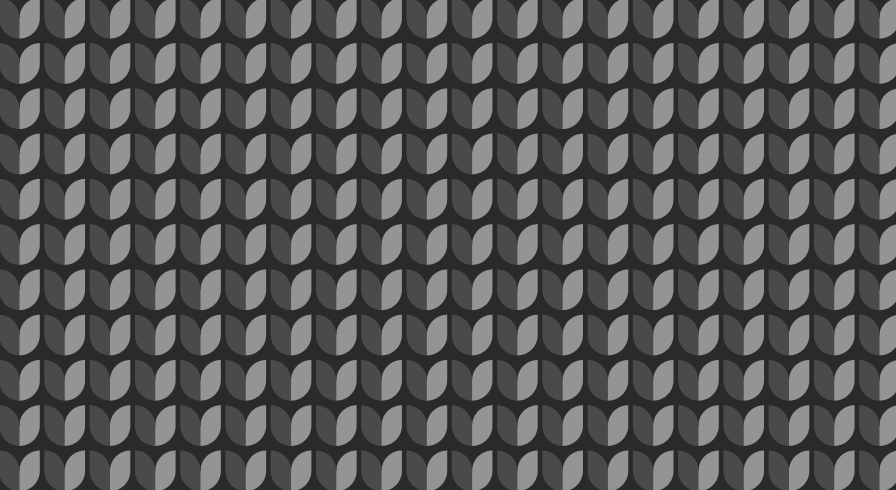
This pattern is drawn by a WebGL 2 fragment shader. Its source:

```glsl
#version 300 es
precision highp float;
// Grid of two-leaf tulip buds, dark left leaf and light right leaf, on charcoal.

#define ROWS 10.825               // repeats over the canvas height
#define BUD_CENTER vec2(0.430, 0.423) // bud centre inside its cell
#define LEAF_RADIUS 0.449         // leaf width in cells, also its arc radius
#define GROUND_COLOR vec3(0.163)
#define DARK_LEAF_COLOR vec3(0.29)
#define LIGHT_LEAF_COLOR vec3(0.58)

uniform vec2 u_resolution;
out vec4 fragColor;

// Signed distance to a bud: round cup below, two arcs parting above.
float budDistance(vec2 p) {
    p.x = abs(p.x);
    float cup = length(p) - LEAF_RADIUS;
    float tip = length(p - vec2(LEAF_RADIUS, 0.0)) - LEAF_RADIUS;
    return p.y < 0.0 ? cup : max(tip, p.x - LEAF_RADIUS);
}

void main() {
    // Square cells, with the bud centre at zero
    vec2 grid = gl_FragCoord.xy / u_resolution.y * ROWS;
    vec2 p = fract(grid - BUD_CENTER + 0.5) - 0.5;
    float pixel = ROWS / u_resolution.y;

    // Leaf halves meet at the centre line
    float rightSide = clamp(p.x / pixel + 0.5, 0.0, 1.0);
    vec3 leafColor = mix(DARK_LEAF_COLOR, LIGHT_LEAF_COLOR, rightSide);

    // Smooth outline over the ground
    float coverage = clamp(0.5 - budDistance(p) / pixel, 0.0, 1.0);
    fragColor = vec4(mix(GROUND_COLOR, leafColor, coverage), 1.0);
}
```
